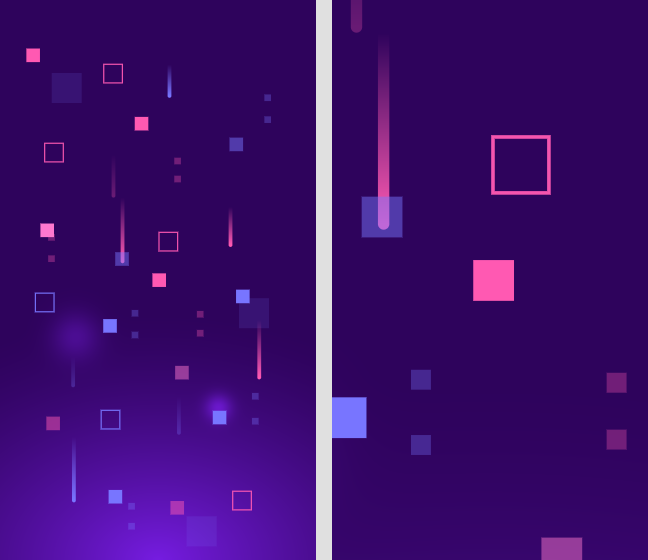
Left: the whole. Right: its middle third, enlarged.
A WebGL 1 fragment shader for this background:

```glsl
precision highp float;

uniform vec2 u_resolution;

const vec3 NIGHT = vec3(0.18, 0.01, 0.36);
const vec3 VIOLET = vec3(0.46, 0.11, 0.88);
const vec3 PINK = vec3(1.0, 0.35, 0.70);
const vec3 ROSE = vec3(1.0, 0.47, 0.81);
const vec3 BLUE = vec3(0.47, 0.46, 1.0);

float hash(float n) {
    return fract(sin(n * 12.9898 + 4.137) * 43758.545);
}

// Evenly spread, jittered position; x spans 0..1, y spans 0..aspect
vec2 scatter(float index, float aspect) {
    vec2 spread = fract(0.5 + index * vec2(0.7549, 0.5698));
    vec2 jitter = vec2(hash(index), hash(index + 71.0)) - 0.5;
    return (mix(vec2(0.1), vec2(0.9), spread) + 0.14 * jitter) * vec2(1.0, aspect);
}

float squareDistance(vec2 p, float halfSize) {
    vec2 d = abs(p) - halfSize;
    return max(d.x, d.y);
}

float streakDistance(vec2 p, float len, float radius) {
    p.y -= clamp(p.y, 0.0, len);
    return length(p) - radius;
}

float coverage(float dist, float pixel) {
    return clamp(0.5 - dist / pixel, 0.0, 1.0);
}

float softGlow(vec2 p, float radius) {
    return exp(-dot(p, p) / (radius * radius));
}

// Odd indices are blue, even ones pink
vec3 tint(float index, vec3 warm) {
    return mix(warm, BLUE, mod(index, 2.0));
}

vec3 backdrop(vec2 p) {
    float reach = length((p - vec2(0.5, 0.0)) / vec2(1.1, 0.79));
    return mix(NIGHT, VIOLET, pow(max(1.0 - reach, 0.0), 1.5));
}

void main() {
    float pixel = 1.0 / u_resolution.x;
    float aspect = u_resolution.y * pixel;
    vec2 p = gl_FragCoord.xy * pixel;
    vec3 color = backdrop(p);

    // Halos behind one square and one streak
    color = mix(color, VIOLET, 0.8 * softGlow(p - scatter(3.0, aspect), 0.042));
    color = mix(color, VIOLET, 0.4 * softGlow(p - scatter(26.0, aspect), 0.075));

    // Large faint squares
    for (int i = 0; i < 3; i++) {
        vec2 q = p - scatter(float(i) + 34.0, aspect);
        color = mix(color, BLUE, 0.14 * coverage(squareDistance(q, 0.0475), pixel));
    }

    // Small dim squares in vertical pairs
    for (int i = 0; i < 7; i++) {
        float n = float(i);
        vec2 q = p - scatter(n + 27.0, aspect);
        float gap = mix(0.05, 0.085, hash(n + 15.0));
        float d = min(squareDistance(q, 0.0105), squareDistance(q - vec2(0.0, gap), 0.0105));
        color = mix(color, tint(n + 1.0, PINK), 0.32 * coverage(d, pixel));
    }

    // Falling streaks with rounded heads and fading tails
    for (int i = 0; i < 8; i++) {
        float n = float(i);
        vec2 q = p - scatter(n + 19.0, aspect);
        float len = mix(0.09, 0.21, hash(n + 40.0));
        float fade = clamp(1.0 - q.y / len, 0.0, 1.0);
        float strength = n < 5.0 ? 1.0 : 0.28;
        float mask = coverage(streakDistance(q, len, 0.006), pixel);
        color = mix(color, tint(n, PINK), strength * fade * mask);
    }

    // Solid squares, the last few dimmed
    for (int i = 0; i < 13; i++) {
        float n = float(i);
        vec2 q = p - scatter(n, aspect);
        float strength = n < 8.0 ? 1.0 : 0.48;
        vec3 warm = mix(PINK, ROSE, step(0.6, hash(n + 90.0)));
        color = mix(color, tint(n, warm), strength * coverage(squareDistance(q, 0.0215), pixel));
    }

    // Outlined squares
    for (int i = 0; i < 6; i++) {
        float n = float(i);
        vec2 q = p - scatter(n + 13.0, aspect);
        float d = abs(squareDistance(q, 0.0295)) - 0.0019;
        color = mix(color, tint(mod(n, 3.0), PINK), 0.95 * coverage(d, pixel));
    }

    gl_FragColor = vec4(color, 1.0);
}
```
